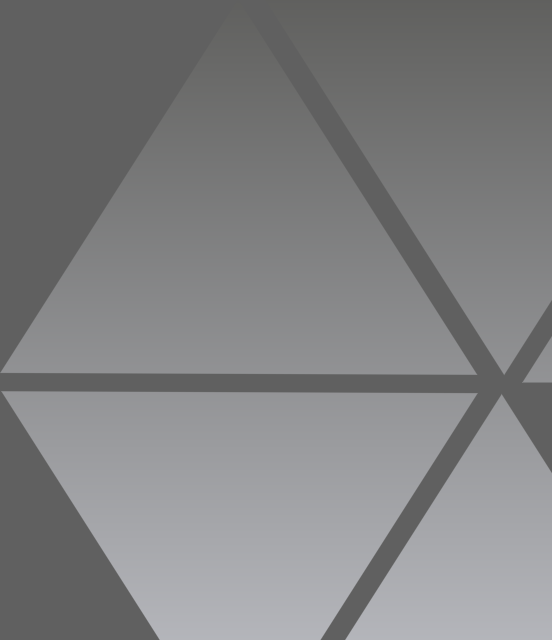
Reproduce this background procedurally as a Shadertoy shader.

```glsl
// Large triangular panes split by flat dark bands, lit by one vertical gradient.
// Each pane is a wedge (a tip with two sides of equal slope), cut by a
// nearly level line where needed; all panes are joined by a union.

const float SLOPE = 1.57;      // rise over run of every slanted side
const float TILT = -0.004;     // slight fall of the middle band
const float BAND_TOP = 0.4173; // heights of the band at the left border
const float BAND_BOTTOM = 0.3887;
const float RIGHT_FLOOR = 0.4023;

const vec2 LEFT_PEAK = vec2(0.3721, 1.0010);
const vec2 RIGHT_PEAK = vec2(1.1880, 0.9860);
const vec2 LOWER_PEAK = vec2(0.7839, 0.3841);
const vec2 UPPER_VALLEY = vec2(0.7878, 0.4141);
const vec2 LEFT_VALLEY = vec2(0.3752, -0.1972);

const vec3 BAND_COLOR = vec3(0.376, 0.376, 0.375);
const vec3 PANE_TOP = vec3(0.377, 0.377, 0.370);
const vec3 PANE_BOTTOM = vec3(0.705, 0.710, 0.730);

// Signed distance, negative inside a wedge that widens upward from its tip.
float valley(vec2 p, vec2 tip) {
    vec2 d = p - tip;
    return (SLOPE * abs(d.x) - d.y) / length(vec2(SLOPE, 1.0));
}

// The same wedge, widening downward.
float peak(vec2 p, vec2 tip) {
    return valley(vec2(p.x, -p.y), vec2(tip.x, -tip.y));
}

// Union of the five panes.
float panes(vec2 p) {
    float level = p.y - TILT * p.x;
    float upperLeft = max(peak(p, LEFT_PEAK), BAND_TOP - level);
    float lowerLeft = max(valley(p, LEFT_VALLEY), level - BAND_BOTTOM);
    float right = max(peak(p, RIGHT_PEAK), RIGHT_FLOOR - p.y);
    float left = min(upperLeft, lowerLeft);
    float middle = min(valley(p, UPPER_VALLEY), peak(p, LOWER_PEAK));
    return min(min(left, middle), right);
}

void mainImage(out vec4 fragColor, in vec2 fragCoord) {
    vec2 p = fragCoord / iResolution.y;
    float softness = 0.75 / iResolution.y;

    vec3 paneColor = mix(PANE_BOTTOM, PANE_TOP, p.y);
    float coverage = 1.0 - smoothstep(-softness, softness, panes(p));

    fragColor = vec4(mix(BAND_COLOR, paneColor, coverage), 1.0);
}
```
